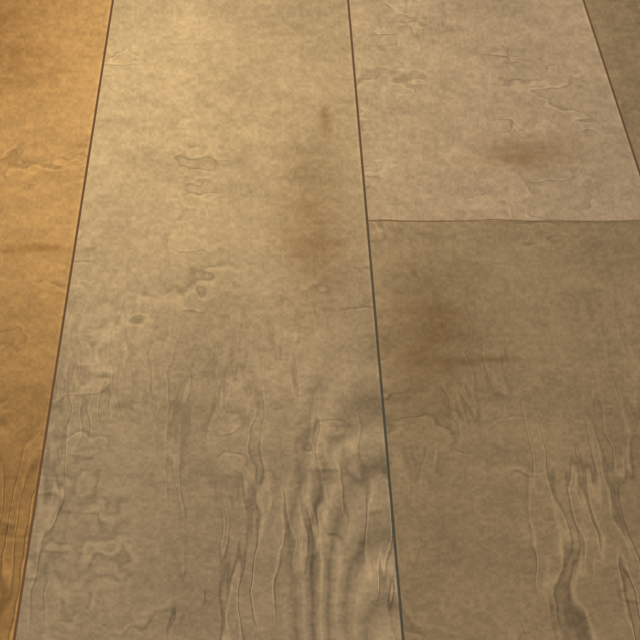
Give the GLSL for this texture, as a Shadertoy shader.

```glsl
// Floor geometry: x = value at the bottom edge, y = value at the top edge
const vec2 SEAM_X = vec2(0.630, 0.544);
const vec2 BOARD_WIDTH = vec2(0.608, 0.3675);
const float DEPTH_SCALE = 1.5;
const float JOINT_Y = 0.655;
const float SEAM_HALF = 0.0019;
const float JOINT_HALF = 0.0010;

// Warm light
const vec2 GLOW_CENTRE = vec2(0.22, 0.87);
const vec2 GLOW_RADIUS = vec2(0.46, 0.43);

// Board colours in shade and in light
const vec3 AMBER_SHADE = vec3(0.57, 0.42, 0.24);
const vec3 AMBER_LIT = vec3(0.82, 0.63, 0.38);
const vec3 OAK_SHADE = vec3(0.565, 0.475, 0.355);
const vec3 OAK_LIT = vec3(0.82, 0.685, 0.48);
const vec3 PALE_SHADE = vec3(0.63, 0.53, 0.41);
const vec3 BROWN_SHADE = vec3(0.525, 0.435, 0.315);
const vec3 SEAM_NEAR = vec3(0.28, 0.27, 0.22);
const vec3 SEAM_FAR = vec3(0.40, 0.28, 0.19);
const vec3 STAIN = vec3(0.80, 0.73, 0.64);

// Grain strengths
const float SAW_AMOUNT = 0.13;
const float PORE_AMOUNT = 0.17;
const float CREASE_AMOUNT = 0.10;
const float RING_AMOUNT = 0.13;
const float DUST_AMOUNT = 0.085;

// Stains and cracks: centre xy, radii zw
const int MARK_COUNT = 7;
const vec4 MARKS[MARK_COUNT] = vec4[MARK_COUNT](
    vec4(0.75, 0.437, 0.065, 0.006), vec4(0.05, 0.610, 0.055, 0.006),
    vec4(0.67, 0.470, 0.070, 0.100), vec4(0.00, 0.960, 0.110, 0.120),
    vec4(0.51, 0.810, 0.008, 0.025), vec4(0.82, 0.760, 0.070, 0.025),
    vec4(0.49, 0.640, 0.050, 0.110));

float hash(vec2 p) {
    vec3 q = fract(p.xyx * 0.1031);
    q += dot(q, q.yzx + 33.33);
    return fract((q.x + q.y) * q.z);
}

float noise(vec2 p) {
    vec2 i = floor(p), f = fract(p);
    f = f * f * (3.0 - 2.0 * f);
    return mix(mix(hash(i), hash(i + vec2(1, 0)), f.x),
               mix(hash(i + vec2(0, 1)), hash(i + vec2(1, 1)), f.x), f.y);
}

float fbm(vec2 p) {
    float sum = 0.0, amp = 0.5;
    for (int i = 0; i < 4; i++) {
        sum += amp * noise(p);
        p = p * 2.03 + 17.3;
        amp *= 0.5;
    }
    return sum;
}

// Soft line of the given half width at distance d
float line(float d, float halfWidth) {
    float aa = 0.7 / iResolution.y + 0.0003;
    return 1.0 - smoothstep(halfWidth - aa, halfWidth + aa, abs(d));
}

// Thin groove (negative) with a lit edge (positive) along contours of n
float groove(float n) {
    vec2 d = (vec2(n) - vec2(0.47, 0.58)) / vec2(0.055, 0.05);
    return 0.75 * exp(-d.y * d.y) - exp(-d.x * d.x);
}

void mainImage(out vec4 fragColor, in vec2 fragCoord) {
    vec2 uv = fragCoord / iResolution.xy;

    // Perspective board coordinates
    float width = mix(BOARD_WIDTH.x, BOARD_WIDTH.y, uv.y);
    float seamX = mix(SEAM_X.x, SEAM_X.y, uv.y);
    float across = (uv.x - seamX) / width;
    float id = floor(across);
    float beyondJoint = id == 0.0 ? smoothstep(-0.001, 0.001, uv.y - JOINT_Y) : 0.0;
    vec2 q = vec2(across + 30.0 + id * 7.0, DEPTH_SCALE / width + 9.0 + beyondJoint * 5.0);

    // Board colour under the light
    vec2 g = (uv - GLOW_CENTRE) / GLOW_RADIUS;
    float glow = exp(-dot(g, g));
    vec3 shade = id < -1.0 ? AMBER_SHADE : id < 0.0 ? OAK_SHADE
               : id > 0.0 ? BROWN_SHADE : mix(BROWN_SHADE, PALE_SHADE, beyondJoint);
    vec3 col = mix(shade, id < -1.0 ? AMBER_LIT : OAK_LIT, glow);

    // Cross saw marks, long tonal strips and fine dust
    float saw = fbm(q * vec2(6.0, 24.0)) - 0.47;
    float strip = noise(q * vec2(9.0, 1.6)) - 0.5;
    float cloud = fbm(q * 4.0) - 0.47;
    float dust = noise(uv * 260.0) + noise(uv * vec2(110.0, 170.0)) - 1.0;
    float tone = 0.99 + SAW_AMOUNT * saw + 0.04 * strip + 0.11 * cloud + DUST_AMOUNT * dust;

    // Pores in patches, stronger near the viewer, and short cross creases
    float near = smoothstep(0.62, 0.05, uv.y);
    float patches = smoothstep(0.38, 0.60, fbm(q * vec2(4.0, 3.0)));
    vec2 w = q + vec2(0.09 * fbm(q * vec2(5.0, 6.0)), 0.0);
    float pores = groove(0.75 * noise(w * vec2(34.0, 6.0)) + 0.25 * noise(w * vec2(80.0, 24.0)));
    tone += PORE_AMOUNT * pores * (0.12 + 0.88 * near) * patches;
    float creases = groove(0.7 * noise(w * vec2(7.0, 26.0)) + 0.3 * noise(w * vec2(30.0, 60.0)));
    tone += CREASE_AMOUNT * creases * smoothstep(0.50, 0.68, fbm(q * vec2(5.0, 6.0) + 40.0));

    // Nested arches of heartwood beside the middle seam
    vec2 c = vec2(uv.x - seamX + 0.015, uv.y + 0.10);
    c.x += 0.05 * (fbm(uv * vec2(7.0, 5.0)) - 0.5);
    float arch = length(c / vec2(0.14, 0.50));
    float wave = 0.5 + 0.5 * sin(arch * 30.0 + 2.5 * noise(uv * vec2(9.0, 6.0)));
    float archFade = smoothstep(1.45, 1.0, arch) * smoothstep(0.58, 0.30, uv.y);
    float rings = 0.7 * pow(wave, 5.0) - pow(1.0 - wave, 4.0);
    if (id == -1.0) tone += RING_AMOUNT * archFade * rings * (0.35 + noise(uv * vec2(20.0, 9.0)));
    col *= tone;

    // Stains and cracks
    vec2 warped = uv + 0.016 * (vec2(fbm(uv * 26.0), fbm(uv * 26.0 + 51.0)) - 0.47);
    float mottle = 0.25 + 0.8 * fbm(q * vec2(9.0, 30.0));
    for (int i = 0; i < MARK_COUNT; i++) {
        vec2 d = (warped - MARKS[i].xy) / MARKS[i].zw;
        col *= mix(vec3(1.0), STAIN, mottle * exp(-dot(d, d)));
    }

    // Long seams with a faint lit lip, then the end joint
    float seam = (across - floor(across + 0.5)) * width;
    col *= 1.0 + 0.05 * line(seam + 0.004, 0.0015);
    vec3 seamColor = mix(SEAM_NEAR, SEAM_FAR, smoothstep(0.3, 1.0, uv.y));
    seamColor = mix(seamColor, SEAM_FAR, step(across, -0.5));
    col = mix(col, seamColor, 0.9 * line(seam, SEAM_HALF * mix(1.1, 0.8, uv.y)));
    float joint = line(uv.y - JOINT_Y + 0.004 * (noise(uv * 30.0) - 0.5), JOINT_HALF);
    if (id == 0.0) col = mix(col, SEAM_FAR, joint * (0.25 + 0.5 * noise(uv * 18.0)));

    fragColor = vec4(clamp(col, 0.0, 1.0), 1.0);
}
```
